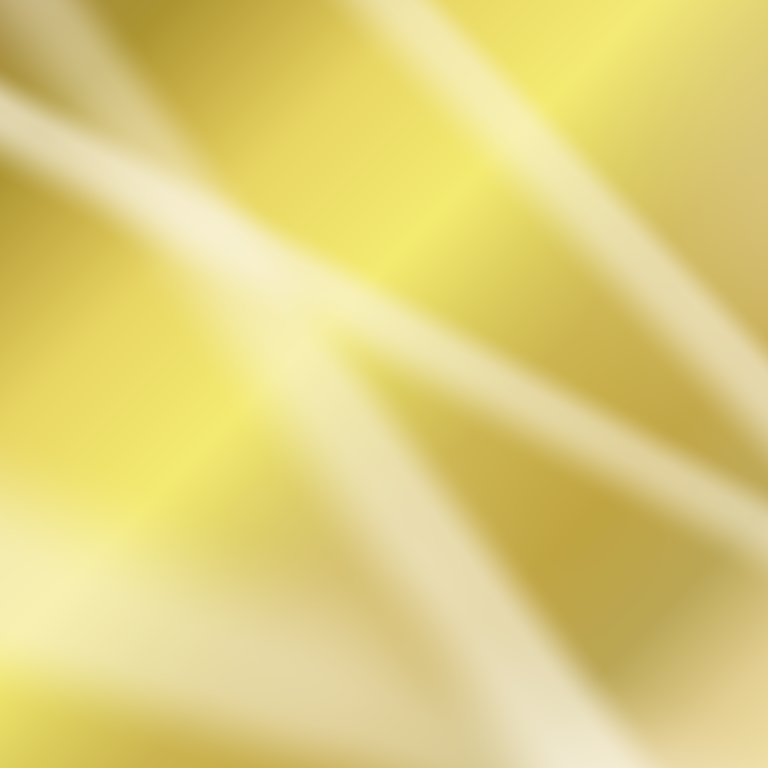
A WebGL 2 fragment shader for this background:

```glsl
#version 300 es
precision highp float;
// Soft pale light beams crossing a diagonal satin gold gradient.

#define BEAM_COLOR vec3(0.98, 0.96, 0.90)
#define HAZE_COLOR vec3(0.93, 0.87, 0.72)
#define LOW_HAZE 0.36
#define SIDE_HAZE 0.42
#define STOPS 11

uniform vec2 u_resolution;
out vec4 fragColor;

// Gold tones: rgb and position along the diagonal from the upper left
const vec4 GOLD[STOPS] = vec4[](
    vec4(0.64, 0.54, 0.25, 0.00),
    vec4(0.67, 0.58, 0.19, 0.22),
    vec4(0.78, 0.68, 0.27, 0.36),
    vec4(0.91, 0.84, 0.39, 0.56),
    vec4(0.955, 0.92, 0.44, 0.85),
    vec4(0.86, 0.80, 0.36, 1.03),
    vec4(0.80, 0.71, 0.31, 1.18),
    vec4(0.75, 0.64, 0.25, 1.44),
    vec4(0.73, 0.65, 0.33, 1.66),
    vec4(0.89, 0.81, 0.57, 1.86),
    vec4(0.93, 0.87, 0.64, 2.00));

vec3 goldGradient(float s) {
    vec3 color = GOLD[0].rgb;
    for (int i = 1; i < STOPS; i++) {
        float start = GOLD[i - 1].w;
        float t = clamp((s - start) / (GOLD[i].w - start), 0.0, 1.0);
        color = mix(color, GOLD[i].rgb, t);
    }
    return color;
}

// Beam lying below the edge a-b; width and strength vary from a to b,
// soft holds the blur of the upper and the lower edge
float beam(vec2 p, vec2 a, vec2 b, vec2 width, vec2 soft, vec2 strength) {
    vec2 axis = b - a;
    vec2 q = p - a;
    float along = clamp(dot(q, axis) / dot(axis, axis), 0.0, 1.0);
    float depth = (axis.y * q.x - axis.x * q.y) / length(axis);
    float w = mix(width.x, width.y, along);
    float upper = smoothstep(-soft.x, soft.x, depth);
    float lower = 1.0 - smoothstep(w - soft.y, w + soft.y, depth);
    return upper * lower * mix(strength.x, strength.y, along);
}

float glow(vec2 p, vec2 center, vec2 radius) {
    vec2 q = (p - center) / radius;
    return exp(-dot(q, q));
}

void main() {
    vec2 p = gl_FragCoord.xy / u_resolution;
    vec3 color = goldGradient(p.x + 1.0 - p.y);

    // Broad haze at the right side and below the centre
    color = mix(color, HAZE_COLOR, SIDE_HAZE * glow(p, vec2(1.04, 0.78), vec2(0.19, 0.30)));
    color = mix(color, HAZE_COLOR, LOW_HAZE * glow(p, vec2(0.45, 0.20), vec2(0.16, 0.17)));

    // Wide low beam, steep beam, long shallow beam, upper right beam
    color = mix(color, BEAM_COLOR, beam(p, vec2(0.0, 0.36), vec2(0.65, 0.10),
        vec2(0.215, 0.15), vec2(0.085, 0.055), vec2(0.56, 0.46)));
    color = mix(color, BEAM_COLOR, beam(p, vec2(0.105, 1.0), vec2(0.845, 0.0),
        vec2(0.095, 0.135), vec2(0.033, 0.055), vec2(0.42, 0.70)));
    color = mix(color, BEAM_COLOR, beam(p, vec2(0.0, 0.89), vec2(1.0, 0.345),
        vec2(0.075, 0.066), vec2(0.024, 0.036), vec2(0.68, 0.52)));
    color = mix(color, BEAM_COLOR, beam(p, vec2(0.56, 1.0), vec2(1.0, 0.536),
        vec2(0.075, 0.078), vec2(0.022, 0.038), vec2(0.54, 0.58)));

    fragColor = vec4(color, 1.0);
}
```
